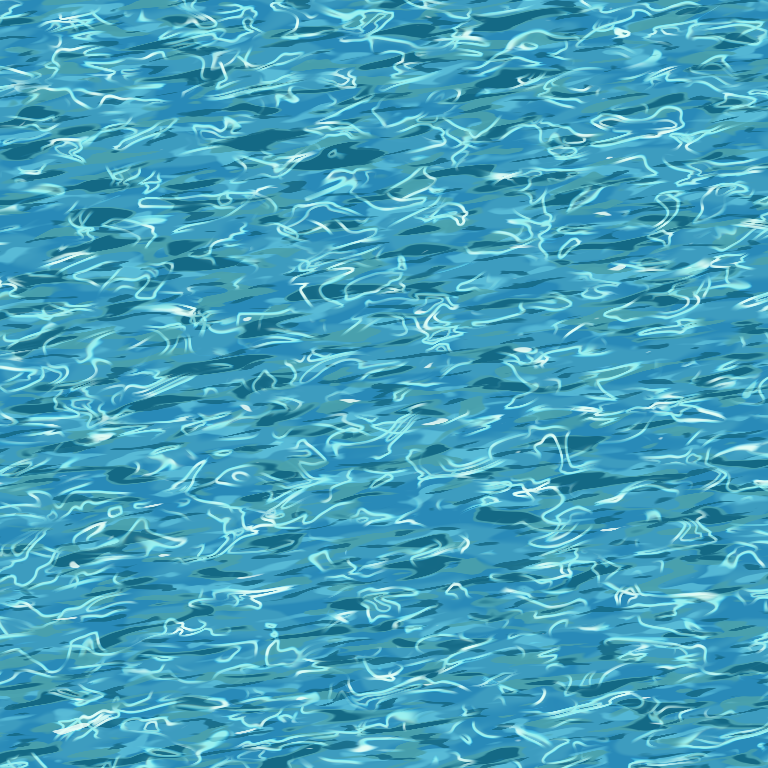
This texture is drawn by a Shadertoy shader. Its source:

```glsl
// Sunlit pool water: flattened, slightly tilted ripples in layered blues.
// Caustic lines are contours of warped gradient noise; dark wave faces are
// thresholded, stretched noise, and sparse glints finish the surface.

const vec3 DEEP_BLUE = vec3(0.16, 0.54, 0.72);
const vec3 MID_BLUE  = vec3(0.24, 0.61, 0.75);
const vec3 AQUA      = vec3(0.38, 0.77, 0.87);
const vec3 TEAL      = vec3(0.29, 0.63, 0.67);
const vec3 DARK_TEAL = vec3(0.08, 0.41, 0.52);
const vec3 CAUSTIC   = vec3(0.60, 0.94, 0.94);
const vec3 GLINT     = vec3(0.93, 1.0, 0.97);

const vec2 RIPPLE_FREQ = vec2(15.0, 35.0);
const float TILT = 0.12;

vec2 gradientAt(vec2 cell) {
    float h = fract(sin(dot(cell, vec2(127.1, 311.7))) * 43758.55);
    return vec2(cos(6.2832 * h), sin(6.2832 * h));
}

// Gradient noise, roughly -0.7 to 0.7.
float noise(vec2 p) {
    vec2 i = floor(p), f = p - i;
    vec2 u = f * f * f * (f * (f * 6.0 - 15.0) + 10.0);
    vec2 e = vec2(1.0, 0.0);
    float a = dot(gradientAt(i), f);
    float b = dot(gradientAt(i + e), f - e);
    float c = dot(gradientAt(i + e.yx), f - e.yx);
    float d = dot(gradientAt(i + 1.0), f - 1.0);
    return mix(mix(a, b, u.x), mix(c, d, u.x), u.y);
}

vec2 warp(vec2 q, float amount, float seed) {
    return q + amount * vec2(noise(q + seed), noise(q + seed + 37.3));
}

// Height of the rippled surface.
float ripple(vec2 p, float seed) {
    vec2 q = p * RIPPLE_FREQ + seed;
    q = warp(q * 0.6, 0.7, seed) / 0.6;
    q = warp(q * 1.6, 0.65, seed + 11.0) / 1.6;
    return noise(q) + 0.2 * noise(q * vec2(1.5, 1.9) + 9.0);
}

// x: height, y: slope, used to turn contours into lines of even width.
vec2 rippleSlope(vec2 p, float seed) {
    float e = 0.0005;
    float h = ripple(p, seed);
    vec2 g = vec2(ripple(p + vec2(e, 0.0), seed), ripple(p + vec2(0.0, e), seed)) - h;
    return vec2(h, max(length(g) / e, 13.0));
}

// Signed canvas distance to one contour.
float contour(vec2 surface, float level) {
    return (surface.x - level) / surface.y;
}

// Crisp line; the channels differ slightly, like dispersed light.
vec3 caustic(float dist, float width, float pixel) {
    vec3 d = abs(dist + vec3(-0.0003, 0.0, 0.0003));
    return 1.0 - smoothstep(vec3(width * 0.3), vec3(width + 0.5 * pixel), d);
}

// Light fading away on the inner side of a contour.
float innerGlow(float dist, float reach) {
    return smoothstep(-0.0008, 0.0008, dist) * exp(-max(dist, 0.0) / reach);
}

// Lens-shaped wave faces from stretched noise.
float streak(vec2 p, vec2 freq, float seed) {
    vec2 q = warp(p * freq, 0.6, seed);
    return noise(q + seed * 2.0) + 0.25 * noise(q * 2.3 + seed);
}

void mainImage(out vec4 fragColor, in vec2 fragCoord) {
    vec2 p = fragCoord / iResolution.y;
    float pixel = 1.0 / iResolution.y;
    p.y -= TILT * p.x;

    // Body of the water
    float swell = streak(p, vec2(10.0, 29.0), 4.0);
    float sheen = streak(p, vec2(15.0, 58.0), 23.0);
    vec3 col = mix(DEEP_BLUE, MID_BLUE, smoothstep(-0.16, 0.08, swell));
    col = mix(col, AQUA, 0.75 * smoothstep(0.16, 0.34, sheen));

    // Teal slopes and dark wave faces, broad and thread-thin
    float slope = streak(p, vec2(12.0, 56.0), 94.0);
    float face = streak(p, vec2(10.0, 52.0), 51.0);
    float fine = streak(p, vec2(17.0, 105.0), 72.0);
    float dark = smoothstep(0.26, 0.33, face);
    dark = max(dark, 0.85 * smoothstep(0.27, 0.37, fine));
    col = mix(col, TEAL, 0.9 * smoothstep(0.2, 0.27, slope));
    col = mix(col, TEAL, 0.8 * smoothstep(0.16, 0.23, face));
    col = mix(col, DARK_TEAL, dark);

    // Caustic loops, inner rings and crossing lines
    vec2 loops = rippleSlope(p, 3.0);
    vec2 cross = rippleSlope(p, 83.0);
    float loopMask = smoothstep(-0.2, 0.15, noise(p * vec2(13.0, 33.0) + 31.0));
    float crossMask = smoothstep(0.0, 0.25, noise(p * vec2(12.0, 30.0) + 67.0));
    float loopDist = contour(loops, 0.13);
    float crossDist = contour(cross, 0.08);

    float glow = loopMask * innerGlow(loopDist, 0.003);
    glow = max(glow, crossMask * innerGlow(crossDist, 0.004));
    vec3 light = loopMask * caustic(loopDist, 0.0023, pixel);
    light = max(light, crossMask * caustic(crossDist, 0.0023, pixel));
    light = max(light, 0.8 * loopMask * caustic(contour(loops, 0.4), 0.0018, pixel));
    float shade = 1.0 - 0.35 * dark;
    col = mix(col, AQUA, 0.55 * glow * shade);
    col = mix(col, CAUSTIC, light * shade);

    // White glints on the brightest crests
    float crest = noise(p * vec2(19.0, 45.0) + 140.0);
    float spark = light.g * smoothstep(0.12, 0.4, crest);
    float flare = streak(p, vec2(17.0, 58.0), 115.0);
    spark = max(spark, smoothstep(0.53, 0.6, flare));
    col = mix(col, GLINT, 0.85 * spark);

    fragColor = vec4(col, 1.0);
}
```
